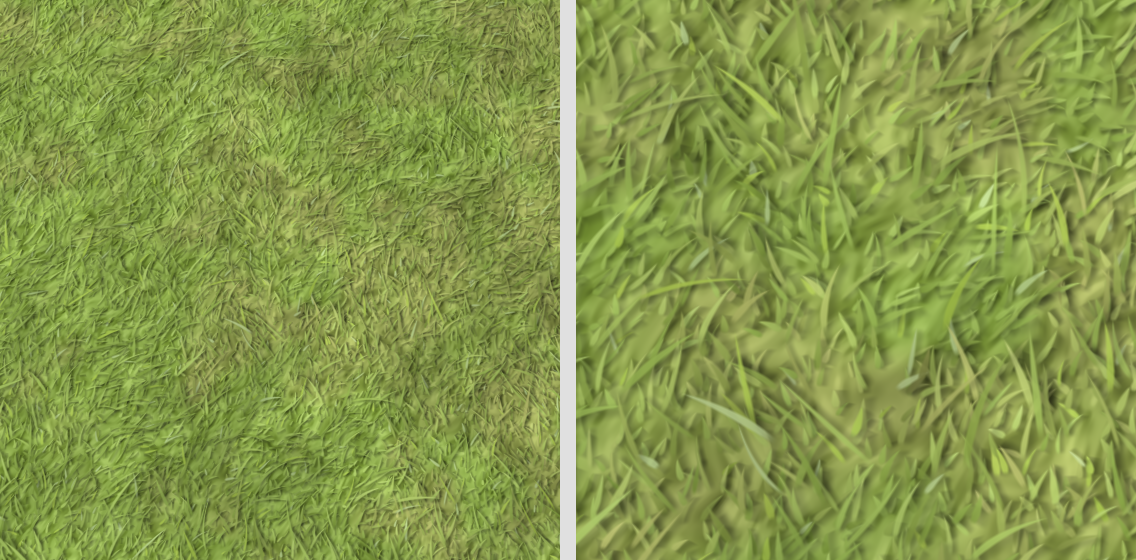
Left: the whole. Right: its middle third, enlarged.
Give the GLSL for this texture, as a Shadertoy shader.

```glsl
const int LAYERS = 13;
const vec3 SOIL_GREEN = vec3(0.22, 0.28, 0.08);
const vec3 DEEP_GREEN = vec3(0.37, 0.46, 0.16);
const vec3 MID_GREEN = vec3(0.48, 0.58, 0.26);
const vec3 LIGHT_GREEN = vec3(0.57, 0.67, 0.34);
const vec3 PALE_TIP = vec3(0.68, 0.76, 0.48);
const vec3 DRY_TINT = vec3(1.08, 0.99, 0.64);

float hash(vec2 p) {
    return fract(sin(dot(p, vec2(127.1, 311.7))) * 43758.5453);
}

vec2 hash2(vec2 p) {
    return vec2(hash(p), hash(p + 57.3));
}

float noise(vec2 p) {
    vec2 cell = floor(p);
    vec2 f = fract(p);
    f = f * f * (3.0 - 2.0 * f);
    float low = mix(hash(cell), hash(cell + vec2(1, 0)), f.x);
    float high = mix(hash(cell + vec2(0, 1)), hash(cell + vec2(1, 1)), f.x);
    return mix(low, high, f.y);
}

vec2 rotate(vec2 p, float angle) {
    float c = cos(angle), s = sin(angle);
    return vec2(c * p.x - s * p.y, s * p.x + c * p.y);
}

// Tone 0..1 runs from shaded gaps to sunlit tips; dryness shifts it to straw
vec3 grassColor(float tone, float dryness) {
    vec3 color = mix(SOIL_GREEN, DEEP_GREEN, smoothstep(0.0, 0.25, tone));
    color = mix(color, MID_GREEN, smoothstep(0.2, 0.5, tone));
    color = mix(color, LIGHT_GREEN, smoothstep(0.45, 0.75, tone));
    color = mix(color, PALE_TIP, smoothstep(0.7, 1.05, tone));
    float luma = dot(color, vec3(0.3, 0.6, 0.1));
    return mix(color, luma * DRY_TINT, dryness);
}

float dryPatches(vec2 p) {
    float patches = 0.4 * noise(p * 6.0 + 3.0) + 0.6 * noise(p * 15.0);
    return smoothstep(0.42, 0.95, patches + 0.2 * p.x);
}

// Tufts and hollows at three sizes, centred on zero
float tufts(vec2 p) {
    vec2 q = rotate(p, 0.5);
    float sum = 0.3 * noise(q * 5.0 + 7.0) + 0.36 * noise(q * vec2(17.0, 12.0));
    return sum + 0.34 * noise(q * vec2(36.0, 24.0) + 5.0) - 0.5;
}

// Short matted growth between the blades
vec3 turf(vec2 p, float dryness) {
    vec2 warp = vec2(noise(p * 22.0), noise(p * 22.0 + 40.0)) - 0.5;
    vec2 q = rotate(p + 0.03 * warp, 0.6);
    float clumps = noise(q * vec2(85.0, 42.0));
    float fibres = noise(q * vec2(190.0, 75.0) + 9.0);
    float tone = 0.06 + 0.40 * clumps + 0.36 * fibres;
    return grassColor(tone, dryness);
}

// Curved tapering blade: x is coverage, y is its soft shadow, z the way along
vec3 blade(vec2 p, float angle, float size, float bend, float width, float soft) {
    vec2 q = rotate(p, angle);
    float along = q.y / size;
    float t = clamp(along, 0.0, 1.0);
    float side = q.x - bend * size * t * t;
    float halfWidth = width * (1.0 - t * t) * (0.55 + 0.45 * smoothstep(0.0, 0.4, t));
    float ends = smoothstep(0.0, 0.2, along) * smoothstep(1.0, 0.85, along);
    float cover = smoothstep(halfWidth + soft, halfWidth - soft, abs(side));
    float shadow = smoothstep(2.6 * width, 0.0, abs(side - 1.4 * width));
    return vec3(cover, shadow, t) * vec3(ends, ends, 1.0);
}

// One scattered layer of blades, composited from far rows to near rows
vec3 bladeLayer(vec3 color, vec2 p, float spacing, float seed, float soft) {
    vec2 home = floor(p / spacing);
    for (int row = 1; row >= -1; row--) {
        for (int col = -1; col <= 1; col++) {
            vec2 cell = home + vec2(col, row);
            vec2 key = cell + seed * 17.3;
            vec2 root = (cell + hash2(key)) * spacing;
            vec2 form = hash2(key + 11.7);
            vec2 look = hash2(key + 23.9);
            float lean = 1.7 * (noise(root * 9.0) - 0.3) + 1.6 * (form.x - 0.5);
            float size = spacing * mix(0.45, 0.88, form.y);
            float width = mix(0.0014, 0.0032, look.y) + 0.004 * spacing;
            float bend = 0.8 * (hash(key + 31.1) - 0.4);
            vec3 shape = blade(p - root, lean, size, bend, width, soft);

            float tone = 0.24 + 0.46 * look.x + 0.18 * shape.z + 0.3 * tufts(root);
            float dryness = 0.6 * dryPatches(root) * hash(key + 43.0);
            vec3 tint = grassColor(tone, dryness);
            float rare = hash(key + 61.0);
            tint = mix(tint, vec3(0.64, 0.72, 0.54), 0.7 * step(0.955, rare));
            tint = mix(tint, vec3(0.61, 0.71, 0.26), 0.6 * step(rare, 0.07));
            color *= 1.0 - 0.17 * shape.y;
            color = mix(color, tint, 0.85 * shape.x);
        }
    }
    return color;
}

void mainImage(out vec4 fragColor, in vec2 fragCoord) {
    vec2 uv = fragCoord / iResolution.y;

    // Gentle perspective: the lawn recedes towards the top
    float depth = 1.0 + 0.4 * uv.y;
    vec2 ground = vec2((uv.x - 0.5) * depth + 0.5, uv.y + 0.25 * uv.y * uv.y);
    float soft = max(0.0013, depth / iResolution.y);

    vec3 color = turf(ground, 0.45 * dryPatches(ground));
    for (int i = 0; i < LAYERS; i++) {
        float level = float(i) / float(LAYERS - 1);
        float spacing = mix(0.027, 0.13, level * level);
        color = bladeLayer(color, ground, spacing, float(i) + 1.0, soft);
    }

    // Broad light and shade over tufts and hollows
    color *= 1.15 + 0.42 * tufts(ground);
    fragColor = vec4(color, 1.0);
}
```
